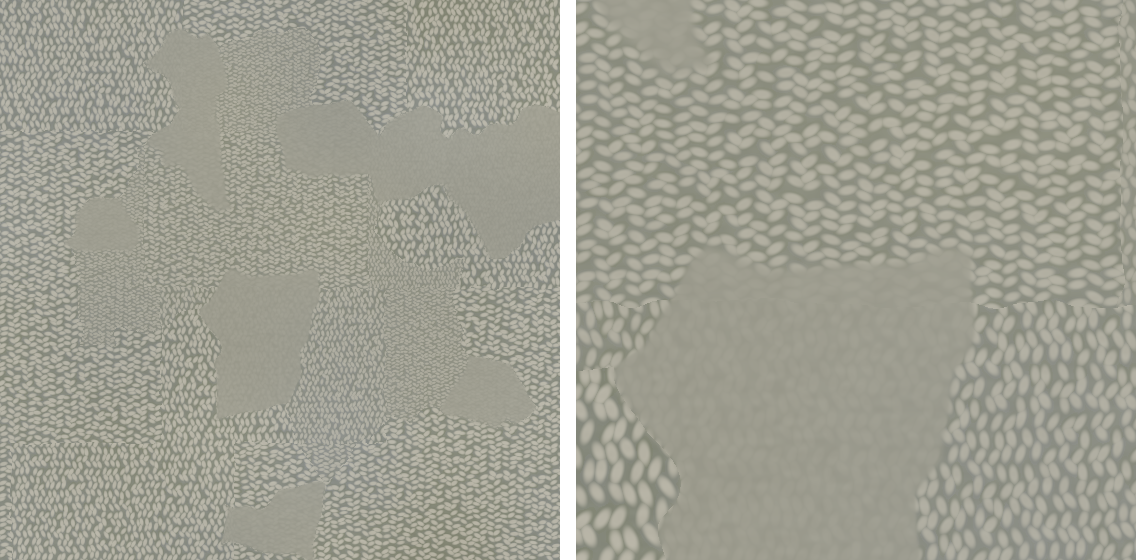
Left: the whole. Right: its middle third, enlarged.
Reproduce this texture procedurally as a WebGL 2 fragment shader.

```glsl
#version 300 es
precision highp float;
// Patchwork of looped wool carpet: coarse pile around finer and flat worn patches.

#define COARSE_PITCH 90.0
#define MEDIUM_PITCH 116.0
#define FINE_PITCH 150.0
#define PATCHES 7.5
#define WORN_RADIUS 0.37
#define FLAT_SHARE 0.40
#define EDGE_SHARPNESS 60.0
#define JITTER 0.5
#define YARN_LIGHT vec3(0.745, 0.732, 0.680)
#define YARN_GREEN vec3(0.490, 0.508, 0.440)
#define YARN_BLUE vec3(0.530, 0.542, 0.540)
#define FLAT_COLOUR vec3(0.618, 0.615, 0.565)

uniform vec2 u_resolution;
out vec4 fragColor;

// Integer hash giving two values from 0 to 1
vec2 hash2(vec2 cell) {
    uvec2 v = uvec2(ivec2(cell) + 4096);
    v = v * 1664525u + 1013904223u;
    v.x += v.y * 1664525u;
    v.y += v.x * 1664525u;
    v ^= v >> 16u;
    v.x += v.y * 1664525u;
    v.y += v.x * 1664525u;
    v ^= v >> 16u;
    return vec2(v & 65535u) / 65535.0;
}

vec2 noise2(vec2 p) {
    vec2 i = floor(p), f = fract(p);
    f = f * f * (3.0 - 2.0 * f);
    vec2 low = mix(hash2(i), hash2(i + vec2(1, 0)), f.x);
    vec2 high = mix(hash2(i + vec2(0, 1)), hash2(i + vec2(1, 1)), f.x);
    return mix(low, high, f.y);
}

// Rectangular pieces in shifted courses: two random values for each piece
vec2 carpetPiece(vec2 p) {
    float course = floor(p.y * 3.6 + 0.25);
    float column = floor(p.x * 2.5 + hash2(vec2(course, 71.0)).x);
    return hash2(vec2(column, course) + 211.0);
}

// Angular patches: x = relief blended at the borders, y = loop pitch
vec2 patchStyle(vec2 p, float pieceRandom) {
    vec2 ragged = (noise2(p * 34.0) - 0.5) * 0.022 + (noise2(p * 11.0 + 40.0) - 0.5) * 0.04;
    vec2 q = (p + ragged) * PATCHES;
    bool medium = pieceRandom > 0.55;
    float innerPitch = medium ? MEDIUM_PITCH : FINE_PITCH;
    float nearest = 1e5, pitch = innerPitch, relief = 0.0, total = 0.0;
    for (int j = -1; j <= 1; j++)
    for (int i = -1; i <= 1; i++) {
        vec2 cell = floor(q) + vec2(i, j);
        vec2 site = cell + 0.1 + 0.8 * hash2(cell + 17.0);
        vec2 pick = hash2(cell + 503.0);
        float d = dot(q - site, q - site);
        float reach = length(site / PATCHES - vec2(0.53, 0.50)) + (pick.x - 0.5) * 0.26;
        bool coarse = reach > WORN_RADIUS;
        float own = coarse ? 0.80 : pick.y < FLAT_SHARE ? 0.07 : medium ? 0.62 : 0.46;
        float weight = exp(-EDGE_SHARPNESS * d);
        relief += own * weight;
        total += weight;
        if (d < nearest) {
            nearest = d;
            pitch = coarse ? COARSE_PITCH : innerPitch;
        }
    }
    return vec2(relief / total, pitch);
}

// Staggered leaning loops: x = height, y = random value of the loop on top
vec2 loopPile(vec2 q) {
    vec2 top = vec2(-1.0, 0.5);
    for (int j = -1; j <= 1; j++) {
        float row = floor(q.y) + float(j);
        float x = q.x + 0.5 * mod(row, 2.0);
        for (int i = -1; i <= 1; i++) {
            vec2 cell = vec2(floor(x) + float(i), row);
            vec2 r = hash2(cell);
            vec2 d = vec2(x, q.y) - cell - 0.5 - (r - 0.5) * JITTER;
            float lean = (mod(row, 2.0) * 2.0 - 1.0) * 0.45 + (r.y - 0.5) * 0.7;
            d = mat2(cos(lean), -sin(lean), sin(lean), cos(lean)) * d / vec2(0.36, 0.64);
            float height = 1.0 - dot(d, d) - 0.22 * r.x;
            if (height > top.x) top = vec2(height, r.y);
        }
    }
    return top;
}

void main() {
    vec2 p = gl_FragCoord.xy / u_resolution;
    vec2 piece = carpetPiece(p + (noise2(p * 60.0) - 0.5) * 0.008);
    vec2 style = patchStyle(p, piece.y);

    // Loops run along or across each piece
    vec2 run = piece.x < 0.5 ? p : p.yx;
    run += (noise2(p * 18.0 + 90.0) - 0.5) * 0.006;
    vec2 pile = loopPile(run * style.y * vec2(1.0, 0.88));

    // Yarn colour, with bluish threads in the gaps
    vec2 drift = noise2(p * 5.0 + 7.0);
    float blue = clamp(0.75 * drift.x + 0.6 * (pile.y - 0.5), 0.0, 1.0);
    vec3 yarn = mix(mix(YARN_GREEN, YARN_BLUE, blue), YARN_LIGHT, smoothstep(-0.45, 0.8, pile.x));
    vec3 colour = mix(FLAT_COLOUR, yarn, style.x);

    // Broad shading, faint blue cast and fine fibre
    colour += (drift.y - 0.5) * 0.03 + (drift.x - 0.5) * vec3(-0.008, 0.0, 0.018);
    colour += (noise2(p * vec2(150.0, 260.0)).x - 0.5) * 0.022;
    fragColor = vec4(colour, 1.0);
}
```
